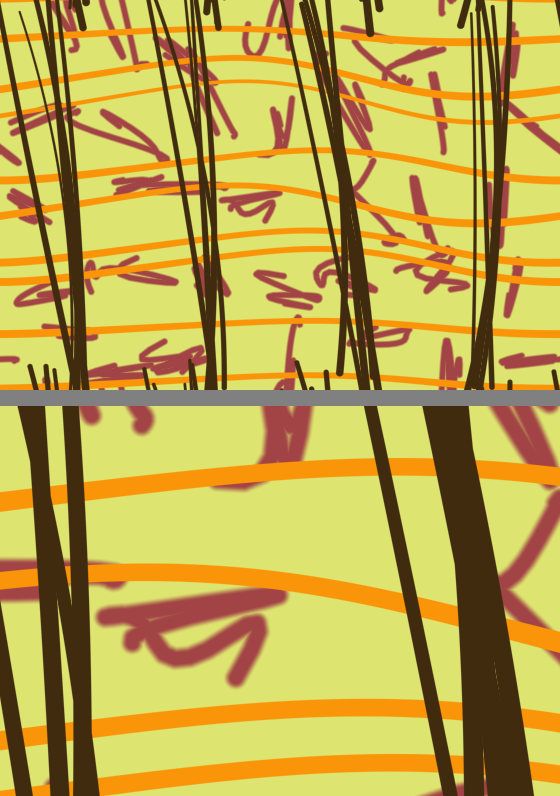
Top, the full canvas; bottom, a detail of the centre.
Give the GLSL for this pattern, as a Shadertoy shader.

```glsl
// Tiling doodle: soft red scribbles under orange arcs and bundles of dark leaning strokes.

const float TAU = 6.28318;
const vec2 GRID = vec2(7.0, 5.0); // scribbles across and up

// Random value in 0..1 from an item number and a property number
float rnd(float item, float prop) {
    uvec2 q = uvec2(uint(item) + 11u, uint(prop) + 5u) * 1664525u + 1013904223u;
    q.x += q.y * 1664525u;
    q.y += q.x * 1664525u;
    q ^= q >> 16u;
    q.x += q.y * 1664525u;
    q.y += q.x * 1664525u;
    q ^= q >> 16u;
    return float(q.x & 65535u) / 65535.0;
}

float segmentDist(vec2 p, vec2 a, vec2 b) {
    vec2 ab = b - a;
    return length(p - a - ab * clamp(dot(p - a, ab) / (dot(ab, ab) + 1e-7), 0.0, 1.0));
}

// Control point k of a zigzag that swings from side to side as it advances
vec2 zigzagPoint(float id, float k) {
    float side = mod(k, 2.0) * 2.0 - 1.0;
    if (rnd(id, 40.0 + k) < 0.2) side = -side;
    float along = side * (0.45 + 0.55 * rnd(id, 10.0 + k));
    float across = 1.2 * (k / 7.0 - 0.5) + 1.6 * (rnd(id, 20.0 + k) - 0.5);
    float spread = rnd(id, 3.0);
    return vec2(along * mix(0.11, 0.18, rnd(id, 2.0)), across * mix(0.02, 0.1, spread * spread));
}

// Distance to one scribble: a quadratic spline through the zigzag
float scribbleDist(vec2 p, float id) {
    float angle = -0.65 + 2.3 * (rnd(id, 1.0) - 0.5);
    float c = cos(angle), s = sin(angle);
    p = vec2(c * p.x + s * p.y, c * p.y - s * p.x);
    float d = 1.0;
    vec2 a = zigzagPoint(id, 0.0), b = zigzagPoint(id, 1.0);
    vec2 last = 0.5 * (a + b);
    for (float k = 2.0; k < 8.0; k++) {
        vec2 next = zigzagPoint(id, k);
        vec2 start = 0.5 * (a + b), end = 0.5 * (b + next);
        for (float j = 1.0; j < 6.0; j++) {
            float t = j / 5.0;
            vec2 q = mix(mix(start, b, t), mix(b, end, t), t);
            d = min(d, segmentDist(p, last, q));
            last = q;
        }
        a = b;
        b = next;
    }
    return d - 0.0077;
}

float scribbles(vec2 p, float aspect) {
    vec2 cell = vec2(aspect, 1.0) / GRID;
    vec2 home = floor(p / cell);
    float d = 1.0;
    for (float y = -1.0; y < 2.0; y++)
    for (float x = -1.0; x < 2.0; x++) {
        vec2 c = home + vec2(x, y);
        vec2 w = mod(c, GRID);
        float id = w.x + w.y * GRID.x;
        vec2 jitter = 0.6 * (vec2(rnd(id, 4.0), rnd(id, 5.0)) - 0.5);
        vec2 q = p - (c + 0.5 + jitter) * cell;
        if (dot(q, q) < 0.06) d = min(d, scribbleDist(q, id));
    }
    return d;
}

// Flat arches that repeat once across the width
float arches(vec2 p, float aspect) {
    float u = p.x / aspect, d = 1.0;
    for (float i = 0.0; i < 9.0; i++) {
        float id = 100.0 + i, r = rnd(id, 1.0);
        float rise = 0.014 + 0.04 * r * r;
        float phase = TAU * (u - 0.36 - 0.18 * rnd(id, 2.0));
        float y = (i + 0.5 + 0.75 * (rnd(id, 3.0) - 0.5)) / 9.0 + rise * (cos(phase) + 0.12 * sin(2.0 * phase));
        float dy = p.y - y;
        float halfWidth = (i == 6.0 ? 0.0055 : 0.0088) * (1.0 - 0.15 * cos(phase));
        d = min(d, abs(dy - round(dy)) - halfWidth);
    }
    return d;
}

// Tall round-ended strokes, fanned about a pinch point in each bundle
float tallStrokes(vec2 p, float aspect) {
    float d = 1.0;
    for (float i = 0.0; i < 20.0; i++) {
        float id = 200.0 + i, bundle = floor(i / 5.0);
        float lean = (bundle == 3.0 ? 0.06 : -0.13) + 0.2 * (rnd(id, 1.0) - 0.5);
        float bend = mix(-0.03, 0.24, rnd(id, 2.0));
        float pinch = 0.55 + 0.3 * rnd(bundle, 60.0);
        float base = (0.12 + 0.245 * bundle) * aspect + 0.07 * (rnd(id, 3.0) - 0.5);
        float top = mix(-0.08, 0.04, rnd(id, 4.0)), bottom = mix(0.95, 1.09, rnd(id, 5.0));
        float thick = mix(0.0024, 0.0092, sqrt(rnd(id, 6.0)));
        for (float k = -1.0; k < 2.0; k++) {
            float s = 1.0 - p.y + k, t = clamp(s, top, bottom);
            float dx = p.x - base - lean * (pinch - t) - bend * t * (1.0 - t);
            dx -= aspect * round(dx / aspect);
            float slope = bend * (1.0 - 2.0 * t) - lean;
            float dist = length(vec2(dx * inversesqrt(1.0 + slope * slope), s - t));
            d = min(d, dist - thick * (0.75 + 0.35 * t));
        }
    }
    return d;
}

void mainImage(out vec4 fragColor, in vec2 fragCoord) {
    float aspect = iResolution.x / iResolution.y, edge = 0.8 / iResolution.y;
    vec2 p = fragCoord / iResolution.y;
    vec3 color = vec3(0.865, 0.893, 0.44);
    color = mix(vec3(0.635, 0.265, 0.27), color, smoothstep(-0.0035, 0.0035, scribbles(p, aspect)));
    color = mix(vec3(0.98, 0.58, 0.03), color, smoothstep(-edge, edge, arches(p, aspect)));
    color = mix(vec3(0.25, 0.17, 0.06), color, smoothstep(-edge, edge, tallStrokes(p, aspect)));
    fragColor = vec4(color, 1.0);
}
```
